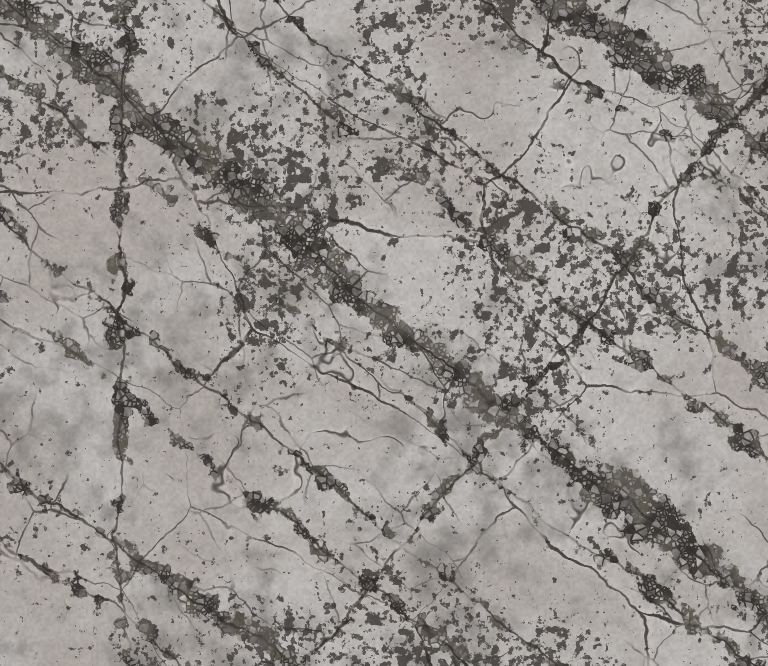
A Shadertoy shader for this texture:

```glsl
// Weathered pale limestone: large slabs split by diagonal, rubble-filled seams,
// thin broken cracks and flaked scars, peppered with fine dark lichen.
// Seams are warped parallel lines; cracks and pebbles are Voronoi borders.

#define PALE_STONE   vec3(0.722, 0.711, 0.703)
#define WARM_STONE   vec3(0.672, 0.648, 0.628)
#define STAIN_GREY   vec3(0.500, 0.488, 0.478)
#define LICHEN_DARK  vec3(0.250, 0.235, 0.228)
#define CRACK_DARK   vec3(0.190, 0.174, 0.168)
#define MOSS_TINT    vec3(0.345, 0.330, 0.295)
#define SEAM_SPACING 0.265
#define SEAM_WIDTH   0.021
#define CRACK_WIDTH  0.0017
#define LICHEN_LEVEL 0.755
#define PEBBLE_SCALE 85.0
#define GRAIN        0.085

vec2 hash2(vec2 p) {
    vec3 a = fract(p.xyx * vec3(0.1031, 0.1030, 0.0973));
    a += dot(a, a.yzx + 33.33);
    return fract((a.xx + a.yz) * a.zy);
}

float noise(vec2 p) {
    vec2 i = floor(p), f = fract(p);
    f = f * f * (3.0 - 2.0 * f);
    vec2 e = vec2(0.0, 1.0);
    return mix(mix(hash2(i).x, hash2(i + e.yx).x, f.x),
               mix(hash2(i + e.xy).x, hash2(i + e.yy).x, f.x), f.y);
}

float fbm(vec2 p) {
    float sum = 0.0, amp = 0.533;
    for (int i = 0; i < 4; i++) {
        sum += amp * noise(p);
        p = mat2(1.6, 1.2, -1.2, 1.6) * p + 17.3;
        amp *= 0.5;
    }
    return sum;
}

// x: distance to the nearest cell border in canvas units, yz: random pair of the cell
vec3 cells(vec2 p, vec2 scale) {
    vec2 x = p * scale, base = floor(x), f = x - base;
    vec2 nearCell = vec2(0.0), toNear = vec2(0.0);
    float best = 9.0;
    for (int j = -1; j <= 1; j++)
    for (int i = -1; i <= 1; i++) {
        vec2 g = vec2(i, j), r = g + hash2(base + g) - f;
        if (dot(r, r) < best) { best = dot(r, r); nearCell = g; toNear = r; }
    }
    float border = 9.0;
    for (int j = -2; j <= 2; j++)
    for (int i = -2; i <= 2; i++) {
        vec2 g = nearCell + vec2(i, j), r = g + hash2(base + g) - f;
        vec2 across = r - toNear;
        if (dot(across, across) > 1e-5) {
            vec2 n = normalize(across);
            border = min(border, dot(0.5 * (toNear + r), n) / length(n * scale));
        }
    }
    return vec3(border, hash2(base + nearCell + 71.7));
}

// Soft-edged line: 1 on the line, 0 beyond its half width
float stroke(float d, float halfWidth, float soft) {
    return 1.0 - smoothstep(halfWidth - soft, halfWidth + soft, d);
}

void mainImage(out vec4 fragColor, in vec2 fragCoord) {
    vec2 p = fragCoord / iResolution.y;
    float soft = max(0.0011, 0.5 / iResolution.y);

    // Warped frame: x runs down-right along the seams, y across them
    vec2 wobble = vec2(fbm(p * 4.0), fbm(p * 4.0 + 40.0)) - 0.5;
    vec2 jag = vec2(fbm(p * 36.0 + 9.0), fbm(p * 36.0 + 60.0)) - 0.5;
    vec2 q = p + 0.07 * wobble + 0.016 * jag;
    vec2 s = vec2(dot(q, vec2(0.78, -0.62)), dot(q, vec2(0.62, 0.78)));

    // Parallel seams, alternately wide and narrow, with a narrow companion each
    float rubble = 0.0, crack = 0.0, nearSeam = 0.0;
    float ragged = 0.045 * (fbm(p * 60.0) - 0.5) + 0.03 * (fbm(p * 18.0 + 66.0) - 0.5);
    for (int i = 0; i < 5; i++) {
        float k = float(i), wide = 1.0 - mod(k, 2.0);
        float d = abs(s.y - 0.25 - SEAM_SPACING * k);
        float swell = 0.2 + 1.4 * noise(vec2(s.x * 5.0, k * 7.3));
        float w = SEAM_WIDTH * mix(0.25, 1.0, wide) * swell;
        rubble = max(rubble, stroke(d + ragged, w, 0.0025));
        nearSeam = max(nearSeam, exp(-d / (0.03 + w)) * mix(0.4, 1.0, wide));
        crack = max(crack, stroke(d, CRACK_WIDTH, soft));
        float companion = abs(s.y - 0.165 - SEAM_SPACING * k);
        float open = smoothstep(0.35, 0.6, noise(vec2(s.x * 4.0, k * 3.1 + 50.0)));
        crack = max(crack, open * stroke(companion, CRACK_WIDTH, soft));
        rubble = max(rubble, stroke(companion + ragged, 0.007 * open * swell, 0.0025));
    }

    // Joints crossing the seams, one oblique and one upright
    float joint = min(abs(s.x - 0.355), abs(q.x - 0.185));
    crack = max(crack, stroke(joint, CRACK_WIDTH * 1.1, soft));
    rubble = max(rubble, stroke(joint + ragged, 0.011 * noise(p * 7.0), 0.0025));

    // Slab borders and finer partial fractures, all interrupted along their length
    vec3 slab = cells(s, vec2(2.6, 4.2));
    vec3 shard = cells(s + 3.7, vec2(8.0, 13.0));
    float vary = noise(p * 11.0 + 5.0);
    float gaps = smoothstep(0.3, 0.58, fbm(p * 20.0 + 44.0));
    crack = max(crack, stroke(slab.x, CRACK_WIDTH * (0.2 + 1.3 * vary), soft));
    float broken = smoothstep(0.50, 0.64, fbm(p * 5.0 + 31.0) + 0.16 * nearSeam);
    crack = max(crack, 0.85 * broken * stroke(shard.x, CRACK_WIDTH * 0.8, soft));
    crack *= 0.25 + 0.75 * gaps;

    // Stone body: warm and cool plates, soft stains, worn pale lips
    float warmth = smoothstep(0.3, 0.75, fbm(p * 7.0 + 12.0) + 0.2 * (slab.y - 0.5));
    vec3 col = mix(PALE_STONE, WARM_STONE, warmth);
    float patchy = 0.5 * fbm(p * 4.5 + 80.0) + 0.5 * fbm(p * 30.0);
    col = mix(col, STAIN_GREY, 0.8 * smoothstep(0.47, 0.75, patchy + 0.09 * nearSeam));
    col *= 1.0 + 0.06 * smoothstep(0.012, 0.003, min(slab.x, joint)) * vary;

    // Flaked scars: a dark ragged step with a pale fresh side
    float flake = fbm(p * 10.0 + 23.0) - 0.56;
    float scar = smoothstep(0.6, 0.72, noise(p * 10.0 + 90.0)) * gaps;
    col *= 1.0 + 0.09 * scar * smoothstep(-0.05, 0.0, flake) * (1.0 - smoothstep(0.0, 0.01, flake));
    col = mix(col, LICHEN_DARK, 0.8 * scar * stroke(abs(flake - 0.008), 0.010, 0.009));

    // Lichen: small crusts and fine pepper, denser in patches and by the seams
    float density = smoothstep(0.38, 0.7, fbm(p * 5.0 + 7.0)) + 0.4 * nearSeam;
    float level = LICHEN_LEVEL - 0.19 * density;
    float crust = smoothstep(level, level + 0.10, fbm(p * 78.0 + 3.0) + 0.12 * (vary - 0.5));
    float pepper = smoothstep(level, level + 0.12, fbm(p * 150.0 + 14.0));
    col = mix(col, LICHEN_DARK, 0.85 * max(crust, 0.9 * pepper));

    // Rubble: two sizes of pale pebble in dark soil, thinning at the edges
    vec3 coarse = cells(p + 0.008 * jag, vec2(PEBBLE_SCALE));
    vec3 fine = cells(p + 5.3, vec2(PEBBLE_SCALE * 1.9));
    vec3 pebble = coarse.z > 0.5 ? coarse : fine;
    vec3 soil = mix(CRACK_DARK, MOSS_TINT, smoothstep(0.35, 0.65, fbm(p * 25.0 + 55.0)));
    vec3 stone = mix(STAIN_GREY * 0.75, PALE_STONE, pebble.y);
    stone *= 0.82 + 0.34 * noise(p * 190.0 + 8.0);
    float body = smoothstep(0.0002, 0.0022, pebble.x) * step(0.25, fract(pebble.z * 7.0));
    vec3 fill = mix(soil, stone, body * (0.65 + 0.35 * vary));
    col = mix(col, fill, 0.92 * rubble);

    // Open cracks and overall grain
    col = mix(col, CRACK_DARK, 0.9 * crack * (0.6 + 0.4 * vary));
    col *= 1.0 + GRAIN * (noise(p * 260.0) + fbm(p * 90.0 + 21.0) - 1.0);
    fragColor = vec4(clamp(col, 0.0, 1.0), 1.0);
}
```
